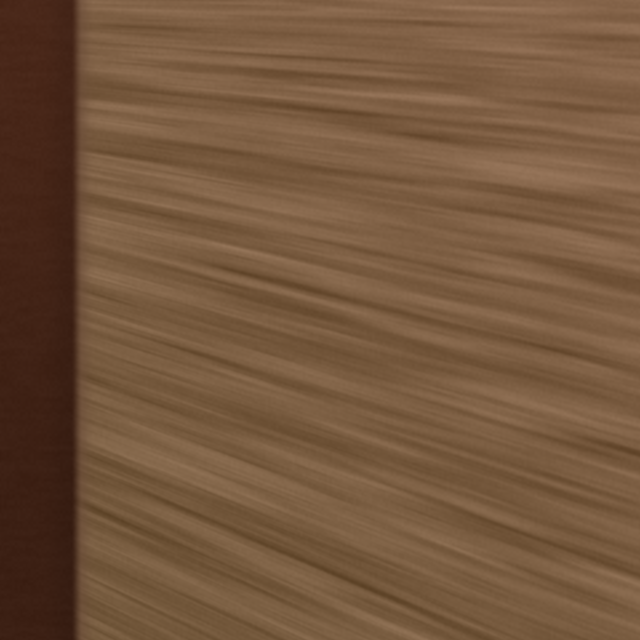
This texture is drawn by a three.js fragment shader. Its source:

```glsl
// Wood veneer with fanned grain beside a dark, soft-edged strip on the left.
// Grain lines are straight rays that steepen downward; each point is mapped to
// its ray's height at the strip, then layered with stretched noise and streaks.
varying vec2 vUv;

float hash(vec2 p) {
  vec3 q = fract(vec3(p.xyx) * 0.1031);
  q += dot(q, q.yzx + 33.33);
  return fract((q.x + q.y) * q.z);
}

float noise(vec2 p) {
  vec2 i = floor(p);
  vec2 f = fract(p);
  f = f * f * (3.0 - 2.0 * f);
  return mix(mix(hash(i), hash(i + vec2(1.0, 0.0)), f.x),
             mix(hash(i + vec2(0.0, 1.0)), hash(i + 1.0), f.x), f.y);
}

// One row of fibres, shifted sideways so that neighbours break at random places
float fibreRow(float along, float row) {
  float x = along + 37.0 * hash(vec2(row, 5.0));
  return noise(vec2(x, row * 7.0 + 0.5));
}

float fibres(vec2 g, vec2 scale) {
  vec2 p = g * scale;
  float row = floor(p.y);
  float f = smoothstep(0.0, 1.0, fract(p.y));
  return mix(fibreRow(p.x, row), fibreRow(p.x, row + 1.0), f) - 0.5;
}

// Height at the strip of the ray through a point; slope grows with that height
float rayHeight(float across, float depth) {
  float s = depth;
  for (int i = 0; i < 4; i++) {
    s = (depth + across * (0.2 * s * s - 0.02)) / (1.0 + 0.7 * across);
  }
  return s;
}

// Long soft streak along a ray, centred at c with half extents r
float streak(vec2 g, vec2 c, vec2 r) {
  vec2 d = (g - c) / r;
  return exp(-dot(d, d));
}

void main() {
  float across = vUv.x - 0.12;
  float wobble = 0.0015 * (noise(vUv * vec2(6.0, 9.0)) - 0.5);
  vec2 g = vec2(across, rayHeight(across, 1.0 - vUv.y + wobble));

  // Layered grain from broad bands down to hairlines
  float grain = 0.065 * fibres(g, vec2(1.8, 36.0))
              + 0.115 * fibres(g + 3.1, vec2(3.6, 85.0))
              + 0.100 * fibres(g + 7.7, vec2(6.0, 160.0))
              + 0.050 * fibres(g + 11.3, vec2(14.0, 290.0));

  // Prominent dark pores
  float dark = streak(g, vec2(0.65, 0.201), vec2(0.40, 0.005))
             + streak(g, vec2(0.55, 0.365), vec2(0.42, 0.006))
             + streak(g, vec2(0.55, 0.130), vec2(0.35, 0.004))
             + streak(g, vec2(0.38, 0.067), vec2(0.20, 0.003))
             + streak(g, vec2(0.72, 0.027), vec2(0.25, 0.004))
             + streak(g, vec2(0.58, 0.507), vec2(0.16, 0.005))
             + streak(g, vec2(0.40, 0.728), vec2(0.25, 0.005))
             + streak(g, vec2(0.33, 0.620), vec2(0.16, 0.005))
             + streak(g, vec2(0.50, 0.297), vec2(0.16, 0.004))
             + streak(g, vec2(0.20, 0.493), vec2(0.12, 0.004))
             + streak(g, vec2(0.75, 0.583), vec2(0.22, 0.004));

  // Pale bands between them
  float pale = streak(g, vec2(0.55, 0.339), vec2(0.50, 0.010))
             + streak(g, vec2(0.75, 0.172), vec2(0.35, 0.009))
             + streak(g, vec2(0.45, 0.533), vec2(0.45, 0.007))
             + streak(g, vec2(0.80, 0.428), vec2(0.25, 0.008))
             + streak(g, vec2(0.80, 0.609), vec2(0.25, 0.006))
             + streak(g, vec2(0.50, 0.108), vec2(0.50, 0.006));

  float tone = grain - 0.066 * dark + 0.034 * pale;
  float speck = noise(vUv * 240.0) - 0.5;

  // Rosy at the upper right, olive at the lower left
  float warmth = clamp(0.10 + 0.55 * vUv.y + 0.42 * vUv.x, 0.0, 1.0);
  vec3 wood = mix(vec3(0.432, 0.332, 0.218), vec3(0.515, 0.386, 0.282), warmth);
  wood += tone * vec3(1.06, 0.98, 0.97) + 0.016 * speck;

  // Hazy rim where the veneer meets the strip
  float rimOffset = (vUv.x - 0.125) / 0.013;
  wood = mix(wood, vec3(0.42, 0.30, 0.225), 0.6 * exp(-rimOffset * rimOffset));

  // Dark strip with faint horizontal mottling
  vec3 strip = mix(vec3(0.232, 0.122, 0.075), vec3(0.286, 0.153, 0.097),
                   smoothstep(0.1, 1.0, vUv.y));
  strip += 0.014 * (noise(vUv * vec2(25.0, 120.0)) - 0.5) + 0.014 * speck;
  strip *= 1.0 - 0.08 * smoothstep(0.06, 0.11, vUv.x);

  vec3 color = mix(strip, wood, smoothstep(0.111, 0.129, vUv.x));
  gl_FragColor = vec4(color, 1.0);
}
```
